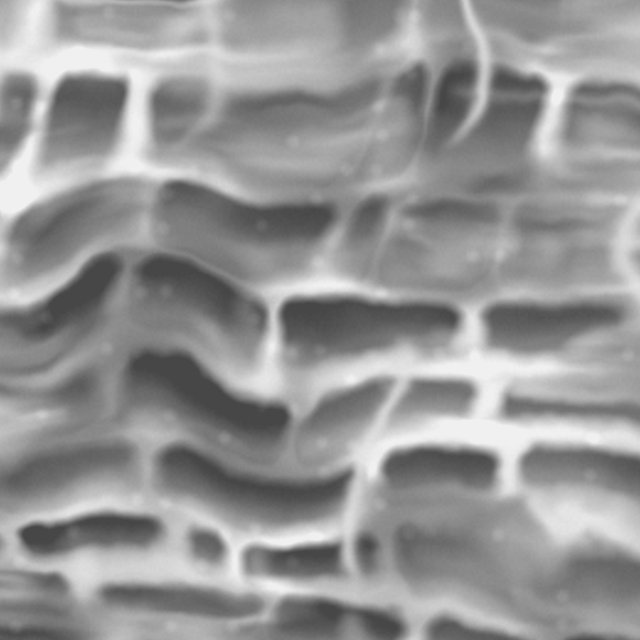
Write a WebGL 1 fragment shader that draws this texture.

```glsl
precision highp float;
// Draws a grey micrograph of fractured plant tissue: soft hollow cells between bright walls.
uniform vec2 u_resolution;

float hash(vec2 p) {
  vec3 q = fract(p.xyx * vec3(0.1031, 0.1030, 0.0973));
  q += dot(q, q.yzx + 33.33);
  return fract((q.x + q.y) * q.z);
}

float noise(vec2 p) {
  vec2 i = floor(p), f = fract(p);
  f = f * f * f * (f * (f * 6.0 - 15.0) + 10.0);
  float low = mix(hash(i), hash(i + vec2(1.0, 0.0)), f.x);
  float high = mix(hash(i + vec2(0.0, 1.0)), hash(i + vec2(1.0)), f.x);
  return mix(low, high, f.y);
}

float fbm(vec2 p) {
  float sum = 0.0, amp = 0.571;
  for (int k = 0; k < 3; k++) {
    sum += amp * noise(p);
    p = p * 2.03 + 17.3;
    amp *= 0.5;
  }
  return sum;
}

// Horizontal position of a jittered wall, in column units.
float wallAt(float column, float row) {
  return column + 0.64 * (hash(vec2(column, row) + 41.0) - 0.5);
}

float roundBox(vec2 p, vec2 halfSize, float radius) {
  vec2 q = abs(p) - halfSize + radius;
  return length(max(q, 0.0)) + min(max(q.x, q.y), 0.0) - radius;
}

// Tone of the bricked cells: dark below their upper rim, paler at the foot.
float cellTone(vec2 p, float wallTone, float wallWidth) {
  float level = 10.5 * p.y - 3.2 * p.y * p.y;
  float rowHeight = 1.0 / (10.5 - 6.4 * p.y);
  float row = floor(level);
  float columns = mix(2.8, 5.2, hash(vec2(row, 7.0)));
  float x = (p.x - 0.22 * p.y) * columns + 9.0 * hash(vec2(row, 3.0));
  float column = floor(x);
  if (x < wallAt(column, row)) column -= 1.0;
  else if (x > wallAt(column + 1.0, row)) column += 1.0;
  float left = wallAt(column, row), right = wallAt(column + 1.0, row);

  vec2 local = vec2((x - 0.5 * (left + right)) / columns, (fract(level) - 0.5) * rowHeight);
  vec2 halfSize = vec2(0.5 * (right - left) / columns, 0.5 * rowHeight) - wallWidth;
  float d = roundBox(local, halfSize, min(0.036, 0.9 * min(halfSize.x, halfSize.y)));

  float upper = smoothstep(-1.0, 0.65, local.y / halfSize.y);
  float variety = hash(vec2(column, row) + 83.0);
  float hollow = mix(0.55, 0.31, upper) + 0.17 * (variety - 0.4);
  float depth = 1.0 - smoothstep(-mix(0.036, 0.020, upper), 0.005, d);
  float crest = smoothstep(-0.004, wallWidth, d);
  return mix(wallTone + 0.05 * crest, hollow, depth);
}

// Long upright ridges that wander and fade in and out.
float uprightRidge(vec2 p) {
  float x = 2.6 * (p.x - 0.14 * p.y) + 0.6 * (noise(vec2(p.y * 4.5, 2.0)) - 0.5);
  float column = floor(x);
  float offset = (fract(x) - 0.5) / 2.6;
  float visible = smoothstep(0.46, 0.66, noise(vec2(column * 5.3 + 2.0, p.y * 3.2)));
  return visible * exp(-offset * offset / 0.00028);
}

// Small pale grains scattered over the surface.
float grains(vec2 p, float density) {
  vec2 cell = floor(p * density);
  vec2 centre = 0.35 + 0.3 * vec2(hash(cell + 5.0), hash(cell + 29.0));
  float d = length(fract(p * density) - centre);
  return step(0.84, hash(cell + 61.0)) * (1.0 - smoothstep(0.05, 0.32, d));
}

void main() {
  vec2 uv = gl_FragCoord.xy / u_resolution;

  // Bend the layout at a broad and a fine scale, drooping to the right.
  vec2 broad = vec2(noise(uv * 3.5 + 11.0), noise(uv * vec2(4.5, 3.5) + 57.0)) - 0.5;
  vec2 fine = vec2(fbm(uv * 13.0 + 3.0), fbm(uv * 13.0 + 71.0)) - 0.5;
  vec2 p = uv + 0.11 * broad + 0.026 * fine;
  p.y += 0.03 * uv.x;

  // Walls brighten, thicken and fade from place to place.
  float patches = fbm(p * vec2(4.0, 6.5) + 23.0);
  float wallTone = mix(0.50, 0.84, smoothstep(0.28, 0.66, patches));
  float wallWidth = mix(0.006, 0.015, noise(p * vec2(5.0, 7.0) + 90.0));
  float tone = cellTone(p, wallTone, wallWidth);

  // Debris smears over some cells and breaks the rows apart.
  float smear = smoothstep(0.50, 0.70, fbm(p * vec2(4.0, 7.0) + 130.0));
  float smearTone = 0.60 + 0.85 * (fbm(p * vec2(3.5, 14.0) + 150.0) - 0.5);
  tone = mix(tone, smearTone, 0.75 * smear);

  // Torn ledges and streaks run mostly sideways.
  float ledge = abs(noise(p * vec2(4.0, 13.0) + 37.0) - 0.5);
  float torn = smoothstep(0.45, 0.75, noise(p * vec2(5.0, 8.0) + 64.0));
  tone += 0.15 * torn * (1.0 - smoothstep(0.0, 0.20, ledge));
  tone += 0.20 * (fbm(p * vec2(3.5, 12.0) + 8.0) - 0.5);
  tone += 0.18 * (fbm(uv * vec2(3.0, 4.0) + 49.0) - 0.5);

  tone = mix(tone, 0.89, 0.8 * uprightRidge(p));
  tone += 0.06 * grains(uv, 21.0);
  tone += 0.018 * (noise(uv * 260.0) - 0.5);
  tone = clamp(tone, 0.28, 0.94);
  gl_FragColor = vec4(vec3(tone), 1.0);
}
```
